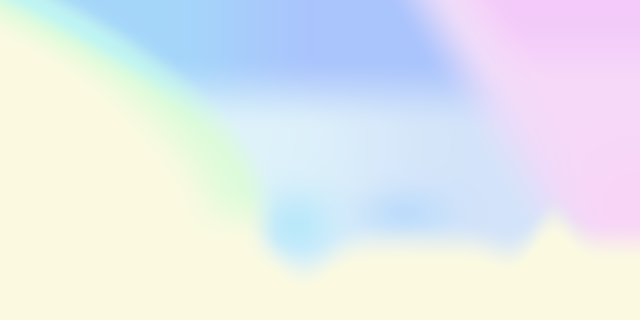
This background is drawn by a Shadertoy shader. Its source:

```glsl
const vec3 CREAM = vec3(0.984, 0.980, 0.882);
const vec3 MINT = vec3(0.865, 0.985, 0.855);
const vec3 AQUA = vec3(0.730, 0.960, 0.975);
const vec3 SKY = vec3(0.645, 0.840, 0.980);
const vec3 PERIWINKLE = vec3(0.665, 0.768, 0.988);
const vec3 ICE = vec3(0.870, 0.948, 0.980);
const vec3 MIST = vec3(0.828, 0.892, 0.978);
const vec3 LILAC = vec3(0.930, 0.862, 0.978);
const vec3 ORCHID = vec3(0.952, 0.794, 0.976);
const vec3 ROSE = vec3(0.974, 0.832, 0.966);

// Soft bump, 1 at the centre, in one and two dimensions
float bump(float x, float centre, float width) {
    float t = (x - centre) / width;
    return exp(-t * t);
}

float glow(vec2 p, vec2 centre, vec2 radius) {
    vec2 t = (p - centre) / radius;
    return exp(-dot(t, t));
}

// Approximate signed distance to the curved left edge, positive to its right
float leftEdgeDistance(vec2 p) {
    float rise = max(p.y - 0.36, 0.0);
    float edgeX = 0.80 - 1.535 * pow(rise, 1.76);
    float slope = 2.70 * pow(rise, 0.76);
    return (p.x - edgeX) / sqrt(1.0 + slope * slope);
}

// Height of the wavy lower edge
float lowerEdge(float x) {
    return 0.240 - 0.085 * bump(x, 0.95, 0.11)
                 - 0.030 * bump(x, 1.59, 0.08)
                 + 0.080 * bump(x, 1.73, 0.07);
}

// Blue sky fading down into pale mist
vec3 blueField(vec2 p) {
    vec3 upper = mix(SKY, PERIWINKLE, smoothstep(0.50, 1.02, p.x));
    vec3 lower = mix(ICE, MIST, smoothstep(0.80, 1.48, p.x));
    vec3 color = mix(lower, upper, smoothstep(0.59, 0.83, p.y));
    color = mix(color, vec3(0.725, 0.910, 0.982),
                0.95 * glow(p, vec2(0.925, 0.295), vec2(0.12, 0.11)));
    return mix(color, vec3(0.735, 0.862, 0.984),
               0.90 * glow(p, vec2(1.265, 0.335), vec2(0.14, 0.075)));
}

// Pink veil, deepest at the top and the right
vec3 pinkField(vec2 p, float depth) {
    vec3 color = mix(LILAC, vec3(0.965, 0.852, 0.974), smoothstep(0.04, 0.24, depth));
    color = mix(color, ORCHID, smoothstep(0.70, 0.96, p.y) * smoothstep(0.10, 0.30, depth));
    return mix(color, ROSE, 0.9 * glow(p, vec2(1.98, 0.36), vec2(0.22, 0.22)));
}

void mainImage(out vec4 fragColor, in vec2 fragCoord) {
    vec2 p = fragCoord / iResolution.xy * vec2(2.0, 1.0);

    // Mint band outside the left edge
    float edge = leftEdgeDistance(p);
    float bandWidth = mix(0.26, 0.17, smoothstep(0.40, 0.85, p.y));
    float band = smoothstep(-bandWidth, -0.02, edge) * smoothstep(0.23, 0.42, p.y);
    vec3 ground = mix(CREAM, MINT, band);

    // Blue and pink fields joined along a slanting seam
    float depth = p.x - 1.30 - 0.60 * (1.0 - p.y);
    vec3 field = mix(blueField(p), pinkField(p, depth), smoothstep(-0.10, 0.12, depth));

    // Blend the fields over the ground
    float inside = smoothstep(-0.045, 0.075, edge);
    float above = smoothstep(-0.065, 0.075, p.y - lowerEdge(p.x));
    vec3 color = mix(mix(CREAM, ground, above), field, inside * above);

    // Bright rim along the upper part of the left edge
    float rim = bump(edge, -0.005, 0.042) * smoothstep(0.55, 0.90, p.y);
    color = mix(color, AQUA, 0.75 * rim);

    fragColor = vec4(color, 1.0);
}
```
